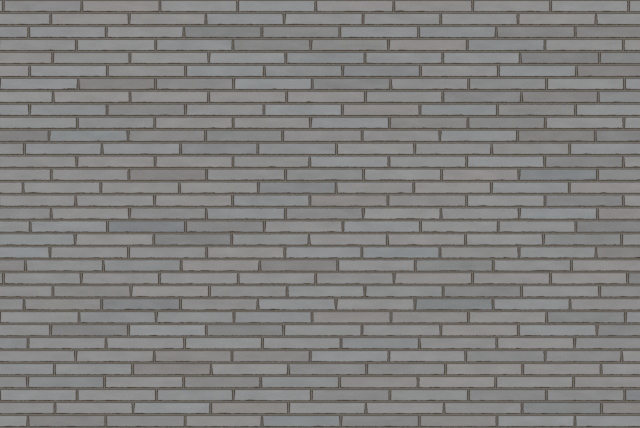
Write a Shadertoy shader that draws this texture.

```glsl
// Long grey bricks in a third-bond: each row shifts by a third of a brick,
// with slightly uneven joints. Ragged lower edges reveal dark shadow above
// brown-grey mortar; gradient noise clouds and chips the brick faces.

#define ROWS 33.0
#define COLUMNS 8.2
#define ROW_JITTER 0.045      // row shift, in brick lengths
#define JOINT_HALF_WIDTH 0.10 // lengths below are in row heights
#define TOP_EDGE 0.055
#define BOTTOM_EDGE 0.885
#define CHIP_DEPTH 0.13
#define TONE_SPREAD 0.055
#define BRICK_COLOR vec3(0.555, 0.555, 0.555)
#define MORTAR_COLOR vec3(0.43, 0.415, 0.39)
#define SHADOW_COLOR vec3(0.30, 0.27, 0.24)

vec2 hash2(vec2 p) {
    vec3 q = fract(p.xyx * vec3(0.1031, 0.1030, 0.0973));
    q += dot(q, q.yzx + 33.33);
    return fract((q.xx + q.yz) * q.zy);
}

float cornerSlope(vec2 corner, vec2 toPoint) {
    return dot(hash2(corner) * 2.0 - 1.0, toPoint);
}

// Gradient noise, roughly -0.7 to 0.7
float gradientNoise(vec2 p) {
    vec2 i = floor(p), f = fract(p);
    vec2 w = f * f * f * (f * (f * 6.0 - 15.0) + 10.0);
    vec2 e = vec2(1.0, 0.0);
    float low = mix(cornerSlope(i, f), cornerSlope(i + e.xy, f - e.xy), w.x);
    float high = mix(cornerSlope(i + e.yx, f - e.yx), cornerSlope(i + e.xx, f - e.xx), w.x);
    return mix(low, high, w.y);
}

float fbm(vec2 p) {
    float sum = 0.0, gain = 0.6;
    for (int octave = 0; octave < 4; octave++) {
        sum += gain * gradientNoise(p);
        p = p * 2.03 + 17.3;
        gain *= 0.55;
    }
    return sum;
}

void mainImage(out vec4 fragColor, in vec2 fragCoord) {
    vec2 uv = fragCoord / iResolution.xy;
    float pixel = ROWS / iResolution.y;
    float brickLength = ROWS / COLUMNS * iResolution.x / iResolution.y;

    // Row, counted from the top, and height inside it (0 top, 1 bottom)
    float y = (1.0 - uv.y) * ROWS;
    float row = floor(y);
    float v = y - row;

    // Nearest upright joint, each a little shifted, tilted and wedged
    float rowShift = 0.01 - row / 3.0 + ROW_JITTER * (hash2(vec2(row, 71.0)).x * 2.0 - 1.0);
    float u = uv.x * COLUMNS - rowShift;
    float joint = floor(u + 0.5);
    vec2 jointRandom = hash2(vec2(joint + 40.0, row + 9.0)) - 0.5;
    float wedge = jointRandom.y * abs(jointRandom.y) * 0.35;
    float side = (u - joint) * brickLength - 0.12 * jointRandom.x - 0.2 * wedge * (v - 0.5);
    float halfWidth = JOINT_HALF_WIDTH + wedge * (v - 0.5);
    vec2 brick = vec2(joint + (side < 0.0 ? -1.0 : 0.0) + 40.0, row + 131.0);

    // Worn outline: wavy sides and top, chipped bottom
    vec2 p = vec2(uv.x * COLUMNS * brickLength, y);
    vec2 local = vec2(p.x, row * 13.7);
    float rough = gradientNoise(p * 5.0);
    float chips = max(0.0, fbm(local * vec2(1.1, 1.0) + 3.5) + 0.04)
                + 0.35 * abs(gradientNoise(local * vec2(4.5, 1.0) + 8.2));
    float bottom = BOTTOM_EDGE - CHIP_DEPTH * min(chips, 1.0) - v;
    float top = v - TOP_EDGE - 0.025 * rough;
    float flank = abs(side) - halfWidth - 0.04 * rough;
    float inside = min(min(bottom, top), flank);
    float brickMask = smoothstep(-0.6 * pixel, 0.6 * pixel, inside);

    // Brick face: own tone and tint, stretched clouds, fine grain
    vec2 toneRandom = hash2(brick);
    vec2 tintRandom = hash2(brick + 57.0) - 0.5;
    float tone = -TONE_SPREAD * toneRandom.x * toneRandom.x * toneRandom.x + 0.012 * toneRandom.y;
    float clouds = fbm(p * vec2(0.5, 1.3) + toneRandom * 20.0);
    float grain = gradientNoise(p * vec2(7.0, 11.0));
    vec3 face = BRICK_COLOR + tone + 0.05 * clouds + 0.018 * grain;
    face += vec3(0.012, 0.0, -0.008) * tintRandom.x + vec3(-0.006, 0.008, 0.014) * tintRandom.y;
    face *= mix(0.91, 1.0, smoothstep(0.0, 0.10, inside));

    // Joint: mortar core between shadowed brick edges
    float bed = max(v - 0.925, 0.035 - v);
    float upright = 0.45 * halfWidth - abs(side);
    float core = smoothstep(-0.6 * pixel, 0.6 * pixel, max(bed, upright));
    vec3 gap = mix(SHADOW_COLOR, MORTAR_COLOR, core) * (1.0 + 0.16 * rough);

    fragColor = vec4(mix(gap, face, brickMask), 1.0);
}
```
